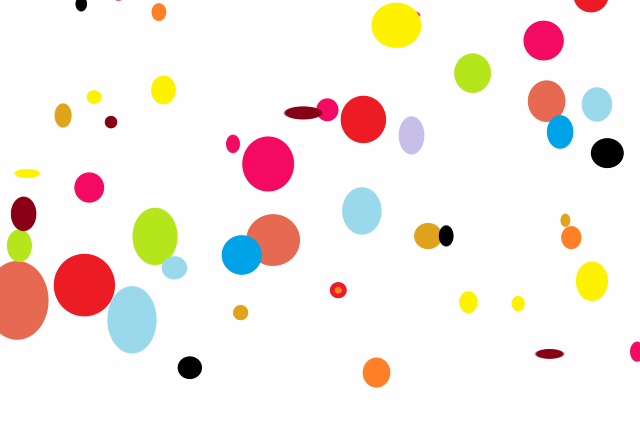
This pattern is drawn by a WebGL 1 fragment shader. Its source:

```glsl
precision highp float;
// Scattered flat ellipses in bright paint colours on a near-white ground.
// Each colour scatters its own few dots, from large to small, into shuffled
// cells of an 8 by 6 grid; jitter breaks up the grid and lets dots overlap.
uniform vec2 u_resolution;

vec2 point;          // current position, canvas height = 1
vec3 canvasColor;    // colour painted so far
float dotIndex;      // running number of the next dot

float hash(float n, float seed) {
  return fract(sin(n * 12.9898 + seed * 78.233) * 43758.5453);
}

void paintEllipse(vec2 center, vec2 radii, vec3 color) {
  float dist = (length((point - center) / radii) - 1.0) * min(radii.x, radii.y);
  float halfEdge = 0.6 / u_resolution.y;
  canvasColor = mix(color, canvasColor, smoothstep(-halfEdge, halfEdge, dist));
}

// Paints `count` dots of one colour, shrinking from the `largest` radius.
void scatter(vec3 color, float count, float largest) {
  for (int k = 0; k < 8; k++) {
    float rank = float(k);
    if (rank >= count) break;

    // Shuffled grid cell with jitter; the bottom strip stays mostly empty
    float slot = mod(dotIndex * 19.0, 48.0);
    vec2 cell = vec2(mod(slot, 8.0), floor(slot / 8.0));
    vec2 jitter = vec2(hash(dotIndex, 1.0), hash(dotIndex, 2.0)) - 0.5;
    vec2 cellSize = vec2(u_resolution.x / u_resolution.y / 8.0, 0.15);
    vec2 center = (cell + 0.5 + 1.2 * jitter) * cellSize + vec2(0.0, 0.13);

    // Mostly a little taller than wide, now and then a long flat one
    float stretch = mix(0.82, 1.06, hash(dotIndex, 3.0));
    if (hash(dotIndex, 4.0) > 0.95) stretch = 1.7;
    float radius = largest * max(0.3, pow(0.75, rank));

    paintEllipse(center, radius * vec2(stretch, 1.0 / stretch), color);
    dotIndex += 1.0;
  }
}

void main() {
  point = gl_FragCoord.xy / u_resolution.y;
  canvasColor = vec3(0.996);
  dotIndex = 0.0;

  vec3 red = vec3(0.93, 0.11, 0.14);
  vec3 orange = vec3(1.0, 0.50, 0.15);

  // Warm dots
  scatter(vec3(0.90, 0.41, 0.32), 3.0, 0.083);   // coral
  scatter(red, 3.0, 0.073);
  scatter(vec3(0.71, 0.90, 0.11), 3.0, 0.060);   // lime
  scatter(vec3(0.96, 0.04, 0.39), 7.0, 0.063);   // pink
  scatter(vec3(0.53, 0.0, 0.08), 4.0, 0.035);    // maroon
  scatter(vec3(1.0, 0.95, 0.0), 8.0, 0.056);     // yellow
  scatter(orange, 3.0, 0.034);
  scatter(vec3(0.88, 0.64, 0.11), 4.0, 0.032);   // gold

  // Small red dots, then orange cores in the same places
  scatter(red, 2.0, 0.026);
  dotIndex -= 2.0;
  scatter(orange, 2.0, 0.011);

  // Cool and dark dots
  scatter(vec3(0.0), 4.0, 0.037);                // black
  scatter(vec3(0.0, 0.64, 0.91), 2.0, 0.047);    // blue
  scatter(vec3(0.60, 0.85, 0.92), 4.0, 0.068);   // pale blue
  scatter(vec3(0.78, 0.75, 0.91), 1.0, 0.037);   // lavender

  gl_FragColor = vec4(canvasColor, 1.0);
}
```
